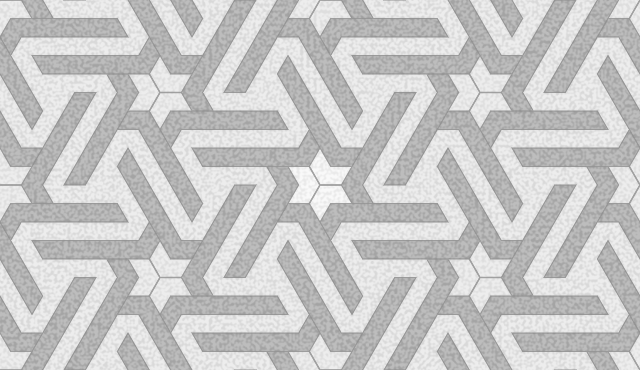
Write a Shadertoy shader that draws this pattern.

```glsl
// Interlocking grey chevron bars around six-pointed stars on a grainy pale ground.

const float SQRT3 = 1.7320508;

// Unit gradient at a lattice corner; corners wrap at the period.
vec2 gradientAt(vec2 corner, vec2 period) {
    vec2 c = mod(corner, period);
    float angle = 6.2832 * fract(sin(dot(c, vec2(127.1, 311.7))) * 43758.5);
    return vec2(cos(angle), sin(angle));
}

// Tiling gradient noise, about -0.7 to 0.7.
float gradientNoise(vec2 uv, vec2 period) {
    vec2 p = uv * period;
    vec2 i = floor(p), f = p - i;
    vec2 w = f * f * f * (f * (f * 6.0 - 15.0) + 10.0);
    vec2 e = vec2(1.0, 0.0);
    float bottom = mix(dot(gradientAt(i, period), f),
                       dot(gradientAt(i + e.xy, period), f - e.xy), w.x);
    float top = mix(dot(gradientAt(i + e.yx, period), f - e.yx),
                    dot(gradientAt(i + e.xx, period), f - e.xx), w.x);
    return mix(bottom, top, w.y);
}

// Coordinates along the normals at 90, 30 and -30 degrees.
vec3 triAxes(vec2 p) {
    float h = 0.5 * SQRT3 * p.x;
    return vec3(p.y, h + 0.5 * p.y, h - 0.5 * p.y);
}

// Bent bar that leaves a star towards the right, with slanted ends.
float armDistance(vec2 p) {
    vec3 t = triAxes(p);
    float chevron = min(-t.x, t.z);
    return max(abs(chevron - 1.5) - 0.5, abs(t.y - 2.0) - 3.0);
}

// Two overlapping triangles.
float starDistance(vec2 p) {
    vec3 t = triAxes(p);
    float up = max(max(-t.x, t.y), -t.z);
    float down = max(max(t.x, -t.y), t.z);
    return min(up, down) - 1.0;
}

// Offset from the nearest star of the hexagonal lattice.
vec2 nearestStar(vec2 p) {
    vec2 cell = vec2(10.0 * SQRT3, 10.0);
    vec2 a = mod(p + 0.5 * cell, cell) - 0.5 * cell;
    vec2 b = mod(p, cell) - 0.5 * cell;
    return dot(a, a) < dot(b, b) ? a : b;
}

void mainImage(out vec4 fragColor, in vec2 fragCoord) {
    vec2 uv = fragCoord / iResolution.xy;
    // Two cells across and two down, each ten bar widths high.
    vec2 p = (uv - 0.5) * vec2(20.0 * SQRT3, 20.0);
    float pixel = 20.0 / iResolution.y;
    vec2 q = nearestStar(p);

    // Six arms of this star and the six that reach in from its neighbours.
    float arms = 1e3, split = 1e3;
    vec2 r = q;
    mat2 sixthTurn = mat2(0.5, 0.5 * SQRT3, -0.5 * SQRT3, 0.5);
    for (int k = 0; k < 6; k++) {
        vec2 neighbour = vec2(5.0 * SQRT3, -5.0);
        arms = min(arms, min(armDistance(r), armDistance(neighbour - r)));
        if (k % 2 == 0 && r.x > 0.0) split = min(split, abs(r.y));
        r = sixthTurn * r;
    }
    float star = starDistance(q);

    // Fine pebbled grain with a faint broader mottle.
    float grain = gradientNoise(uv, vec2(190.0, 110.0));
    float mottle = gradientNoise(uv, vec2(64.0, 37.0));
    float speckle = smoothstep(-0.3, 0.45, grain + 0.2 * mottle);

    // Ground, bars and stars; the middle star is the brightest.
    float ground = mix(0.93, 0.85, speckle);
    float bars = mix(0.74, 0.645, speckle);
    float middle = 1.0 - step(3.0, length(p));
    float stars = mix(0.93, 0.87, speckle) + 0.045 * middle;
    float shade = mix(ground, bars, smoothstep(0.5, -0.5, arms / pixel));
    shade = mix(shade, stars, smoothstep(0.5, -0.5, star / pixel));

    // Soft darkening beside the joints, then the joints themselves.
    float edge = min(abs(arms), abs(star));
    shade -= 0.025 * smoothstep(0.2, 0.0, edge);
    float joint = smoothstep(0.03 + 0.5 * pixel, 0.03 - 0.5 * pixel, edge);
    float cut = smoothstep(0.045 + 0.5 * pixel, 0.045 - 0.5 * pixel, split);
    cut *= smoothstep(0.5, -0.5, star / pixel);
    shade = mix(shade, 0.54, 0.75 * joint);
    shade = mix(shade, 0.58, 0.85 * cut);

    fragColor = vec4(vec3(shade), 1.0);
}
```
